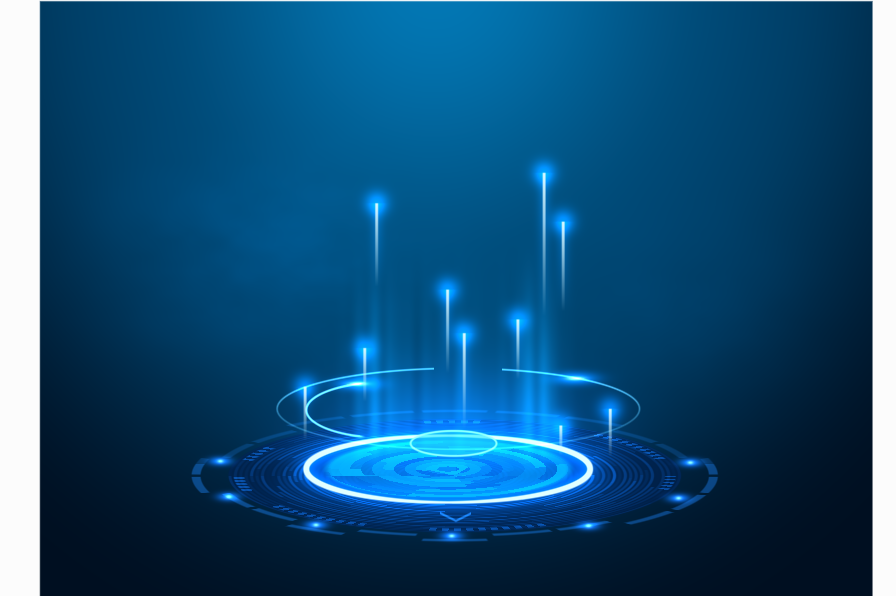
A WebGL 2 fragment shader for this background:

```glsl
#version 300 es
precision highp float;
// Glowing holographic platform under rising light streaks on a deep blue haze.
// Ellipses come from squashed polar coordinates; rings and arcs are cut up by
// hashed cells, and the streaks are placed from a short list in a loop.
// Units: one hundredth of the canvas height, origin at the lower left.
uniform vec2 u_resolution;
out vec4 fragColor;

const float TAU = 6.2831853;

// x, top and length of each rising streak
const vec3 STREAKS[10] = vec3[10](
    vec3(63.2, 65.9, 14.0), vec3(91.3, 71.0, 24.0), vec3(94.5, 62.8, 15.0),
    vec3(75.1, 51.4, 14.0), vec3(77.9, 44.1, 16.0), vec3(86.9, 46.4, 10.0),
    vec3(61.2, 41.6, 9.0), vec3(51.2, 35.1, 9.0), vec3(102.4, 31.4, 8.0),
    vec3(94.1, 28.6, 5.0));

float hash(vec2 p) {
    return fract(sin(dot(p, vec2(127.1, 311.7))) * 43758.5453);
}

float noise(vec2 p) {
    vec2 i = floor(p), f = fract(p);
    f = f * f * (3.0 - 2.0 * f);
    return mix(mix(hash(i), hash(i + vec2(1, 0)), f.x),
               mix(hash(i + vec2(0, 1)), hash(i + vec2(1, 1)), f.x), f.y);
}

float fbm(vec2 p) {
    float sum = 0.0, amp = 0.5;
    for (int i = 0; i < 4; i++, p *= 2.03, amp *= 0.5) sum += amp * noise(p);
    return sum;
}

float stroke(float d, float halfWidth, float aa) {
    return 1.0 - smoothstep(halfWidth - aa, halfWidth + aa, abs(d));
}

float blob(vec2 d, vec2 size) {
    d /= size;
    return exp(-dot(d, d));
}

// Approximate signed distance to an axis-aligned ellipse
float ellipse(vec2 d, vec2 radii) {
    float k = length(d / radii);
    return k * (k - 1.0) / max(length(d / (radii * radii)), 0.0001);
}

vec3 backdrop(vec2 p) {
    float t = 1.0 - length((p - vec2(73, 105)) / vec2(96, 106));
    vec3 c = mix(vec3(0, 0.06, 0.13), vec3(0, 0.27, 0.44), smoothstep(-0.15, 0.5, t));
    c = mix(c, vec3(0.01, 0.47, 0.71), smoothstep(0.4, 1.0, t));
    float haze = blob(p - vec2(46, 57), vec2(23, 16)) + 0.5 * blob(p - vec2(116, 46), vec2(18, 14));
    return c + vec3(0, 0.10, 0.17) * haze * fbm(p * vec2(0.06, 0.09));
}

// Dark disc with fine rings, broken outer brackets and a cyan core
vec3 platform(vec3 c, vec2 p, float px) {
    vec2 d = p - vec2(76.3, 20.2);
    float r = length(vec2(d.x, d.y * 4.0));
    float a = atan(d.y * 4.0, d.x) / TAU + 0.5;
    float aa = px * length(vec2(d.x, d.y * 16.0)) / max(r, 0.1);
    float disc = 1.0 - smoothstep(38.0 - aa, 38.0 + aa, r);
    c = mix(c, vec3(0.0, 0.12, 0.29), 0.75 * disc);
    c += vec3(0.0, 0.17, 0.42) * disc * smoothstep(39.0, 23.0, r + 0.0) * 0.0;

    // Fine concentric rings, each split into arcs
    float ring = floor(r * 1.1);
    float arc = hash(vec2(ring, floor(a * 9.0 + hash(vec2(ring, 3)) * 9.0)));
    float line = stroke(fract(r * 1.1) - 0.5, 0.28, min(aa, 0.25));
    c += vec3(0.03, 0.20, 0.42) * disc * line * arc * (1.0 - smoothstep(22.0, 39.0, r) * 0.7);

    // Outer brackets step in and out from sector to sector
    float sector = floor(a * 22.0);
    float edge = abs(fract(a * 22.0) - 0.5);
    float radius = 40.2 + 3.2 * step(0.5, hash(vec2(sector, 5)));
    float gap = 1.0 - smoothstep(0.42, 0.46, edge);
    float lower = 0.35 + 0.65 * smoothstep(6.0, -4.0 + 0.0, d.y) * 0.0 + 0.4 * step(d.y, 2.0);
    c += vec3(0.06, 0.22, 0.42) * lower * gap * stroke(r - radius, 0.75, aa);
    float ticks = step(0.45, fract(a * 110.0)) * step(0.6, hash(vec2(sector, 8)));
    c += vec3(0.03, 0.16, 0.32) * ticks * stroke(r - 36.2, 0.9, aa);

    // Core: blue pool with cyan arcs
    vec2 q = p - vec2(75.2, 21.3);
    float rim = ellipse(q, vec2(23.8, 5.6));
    float pool = 1.0 - smoothstep(-px, px, rim);
    c = mix(c, vec3(0.0, 0.32, 0.76), 0.85 * pool);
    float k = length(q / vec2(23.8, 5.6));
    float band = floor(k * 13.0);
    float sweep = hash(vec2(band, floor(a * 5.0 + hash(vec2(band, 9)) * 5.0)));
    c = mix(c, vec3(0.02, 0.72, 0.95), pool * (1.0 - smoothstep(0.82, 0.9, k)) * (0.15 + 0.7 * sweep));

    // Bright rim and its halo
    c += vec3(0.0, 0.28, 0.62) * exp(-abs(rim) / 1.4);
    c = mix(c, vec3(0.88, 0.99, 1.0), stroke(rim, 0.2 + 0.3 * abs(q.x) / 24.0, px));
    float inner = ellipse(p - vec2(76.1, 25.6), vec2(7.2, 2.1));
    c = mix(c, vec3(0.1, 0.55, 0.92), 0.6 * (1.0 - smoothstep(-px, px, inner)));
    c = mix(c, vec3(0.65, 0.98, 1.0), 0.85 * stroke(inner, 0.15, px));

    // Chevron in front and sparks along the outer brackets
    vec2 v = p - vec2(76.5, 12.6);
    c += vec3(0.1, 0.3, 0.5) * stroke(v.y - 0.5 * abs(v.x), 0.2, px) * step(abs(v.x), 2.6);
    for (float i = 0.0; i < 7.0; i++) {
        float angle = 2.9 + i * 0.6;
        vec2 s = d - vec2(cos(angle), 0.25 * sin(angle)) * 40.5;
        c += vec3(0.05, 0.4, 0.9) * blob(s, vec2(1.8, 0.7)) + 0.5 * blob(s, vec2(0.5, 0.3));
    }
    return c;
}

void main() {
    float px = 100.0 / u_resolution.y;
    vec2 p = gl_FragCoord.xy * px;
    vec3 c = platform(backdrop(p), p, px);

    // Curtain of vertical light, strongest at both sides
    float side = (abs(p.x - 76.5) - 13.5) / 3.2;
    float columns = 0.65 * exp(-side * side) + 0.3 * blob(vec2(p.x - 76.5, 0), vec2(14, 1));
    float height = smoothstep(20.0, 29.0, p.y) * (1.0 - smoothstep(26.0, 62.0, p.y));
    c += vec3(0.02, 0.38, 0.58) * columns * height * (0.4 + 0.8 * noise(vec2(p.x * 0.7, 2)));
    c += vec3(0.02, 0.17, 0.38) * blob(p - vec2(76.5, 28), vec2(20, 9));

    // Thin orbits with open tops and flares
    vec2 o = p - vec2(76.9, 31.4);
    float open = step(0.0, o.y) * step(abs(o.x - 1.7), 5.7);
    float fade = (0.3 + 0.5 * smoothstep(-3.0, 5.0, o.y)) * (1.0 - open);
    c += vec3(0.4, 0.7, 0.8) * fade * stroke(ellipse(o, vec2(30.4, 6.8)), 0.13, px);
    o = p - vec2(65, 31.2);
    c += vec3(0.5, 0.8, 0.9) * (1.0 - smoothstep(-5.0, -3.5, o.x)) * stroke(ellipse(o, vec2(13.6, 4.7)), 0.16, px);
    for (float i = 0.0; i < 2.0; i++) {
        vec2 f = p - mix(vec2(60, 35.6), vec2(96.6, 36.5), i);
        c += vec3(0.0, 0.35, 0.75) * blob(f, vec2(3.5, 1.0)) + 0.7 * blob(f, vec2(1.4, 0.3));
    }

    // Rising streaks with glowing heads
    for (int i = 0; i < 10; i++) {
        vec2 s = p - STREAKS[i].xy;
        float tail = clamp(1.0 + s.y / STREAKS[i].z, 0.0, 1.0) * (1.0 - smoothstep(-px, px, s.y));
        c += vec3(0.0, 0.3, 0.6) * (blob(s, vec2(1.9)) + 0.4 * tail * blob(vec2(s.x, 0), vec2(1.1, 1)));
        c = mix(c, vec3(0.85, 0.97, 1.0), tail * stroke(s.x, 0.24, px));
    }

    // White side margins and hairline top
    float inside = smoothstep(-px, px, min(min(p.x - 6.7, 146.4 - p.x), 99.8 - p.y));
    fragColor = vec4(mix(vec3(0.99), clamp(c, 0.0, 1.0), inside), 1.0);
}
```
